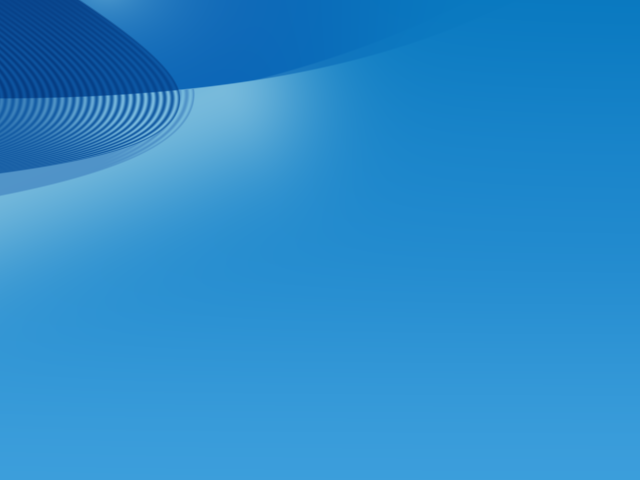
A Shadertoy shader for this background:

```glsl
#define LEAF_TIP vec2(0.375, 0.205)
#define VEIL_TIP vec2(0.405, 0.196)
#define STRIPE_GAP 0.0158
#define GLOW_WIDTH 0.19
#define GLOW_COLOR vec3(0.47, 0.73, 0.86)
#define SKY_TOP vec3(0.03, 0.47, 0.75)
#define SKY_MIDDLE vec3(0.115, 0.53, 0.80)
#define SKY_BOTTOM vec3(0.235, 0.62, 0.86)
#define SWEEP_COLOR vec3(0.035, 0.39, 0.71)
#define NAVY vec3(0.03, 0.26, 0.54)
#define LEAF_BLUE vec3(0.08, 0.36, 0.64)
#define STRIPE_LIGHT vec3(0.50, 0.75, 0.88)

// Smooth coverage of the region where d is positive
float fill(float d) {
    float w = max(fwidth(d), 1e-5);
    return smoothstep(-w, w, d);
}

float segmentDistance(vec2 p, vec2 a, vec2 b) {
    vec2 ab = b - a;
    return length(p - a - ab * clamp(dot(p - a, ab) / dot(ab, ab), 0.0, 1.0));
}

// Horizontal distance inside a pointed curve; bend shapes its lower half
float curveInside(vec2 p, vec2 tip, vec2 bend) {
    float above = max(tip.y - p.y, 0.0);
    float below = max(p.y - tip.y, 0.0);
    float b2 = below * below;
    float retreat = 10.66 * above * above / (1.0 + 5.53 * above)
                  + b2 * (bend.x + bend.y * b2);
    return tip.x - retreat - p.x;
}

// Contour lines that fade out where they become too fine to resolve
float stripes(float d) {
    float phase = d / STRIPE_GAP;
    float visible = 1.0 - smoothstep(0.45, 1.2, fwidth(phase));
    return 0.5 - 0.5 * cos(6.28318 * phase) * visible;
}

// Vertical gradient with a soft diagonal glow
vec3 background(vec2 p) {
    vec3 color = mix(SKY_TOP, SKY_MIDDLE, smoothstep(-0.1, 0.48, p.y));
    color = mix(color, SKY_BOTTOM, smoothstep(0.35, 1.05, p.y));
    float reach = segmentDistance(p, vec2(-0.1, 0.41), vec2(0.46, 0.19)) / GLOW_WIDTH;
    float glow = 0.85 * exp(-reach * reach) + 0.15 * exp(-reach);
    return mix(color, GLOW_COLOR, glow);
}

void mainImage(out vec4 fragColor, in vec2 fragCoord) {
    // Height units, measured down from the top left
    vec2 p = vec2(fragCoord.x, iResolution.y - fragCoord.y) / iResolution.y;
    vec3 color = background(p);

    // Broad sweep with a translucent rim
    float x2 = p.x * p.x;
    float sweepInside = 0.205 - x2 * (0.12 + 0.049 * x2) - p.y;
    float sweep = fill(sweepInside);
    float core = fill(sweepInside - 0.10 * max(p.x - 0.53, 0.0));
    float fade = 1.0 - smoothstep(0.65, 1.08, p.x);
    float sheen = exp(-8.0 * length((p - vec2(0.22, -0.02)) * vec2(1.0, 1.5)));
    vec3 sweepColor = mix(SWEEP_COLOR, SKY_TOP, smoothstep(0.4, 1.05, p.x));
    sweepColor = mix(sweepColor, GLOW_COLOR, 0.65 * sheen);
    color = mix(color, sweepColor, sweep * mix(0.7, 1.0, core) * mix(0.5, 1.0, fade));

    // Pale veil around the leaf, with lines gathered at its tip
    float veilInside = curveInside(p, VEIL_TIP, vec2(6.05, 66.0));
    float nearTip = smoothstep(0.2, 0.38, p.x);
    float veilLines = mix(1.0, 1.0 - stripes(veilInside), nearTip);
    float veil = fill(veilInside) * (1.0 - sweep);
    color = mix(color, vec3(0.27, 0.53, 0.76), veil * veilLines * 0.75);

    // Striped leaf, darker where the sweep overlaps it
    float leafInside = curveInside(p, LEAF_TIP, vec2(7.2, 334.0));
    float leaf = fill(leafInside);
    float lines = stripes(leafInside);
    float brightness = mix(0.35, 0.95, smoothstep(0.0, 0.3, p.x));
    brightness *= 1.0 - 0.75 * smoothstep(0.26, 0.37, p.y + 0.12 * (0.35 - p.x));
    vec3 lower = mix(LEAF_BLUE, STRIPE_LIGHT, lines * brightness);
    vec3 upper = NAVY + vec3(0.03, 0.09, 0.11) * (lines - 0.3) * smoothstep(-0.05, 0.15, p.y);
    upper = mix(upper, SWEEP_COLOR, 0.25 * smoothstep(0.1, 0.35, p.x));
    color = mix(color, mix(lower, upper, sweep), leaf * 0.97);

    fragColor = vec4(color, 1.0);
}
```
